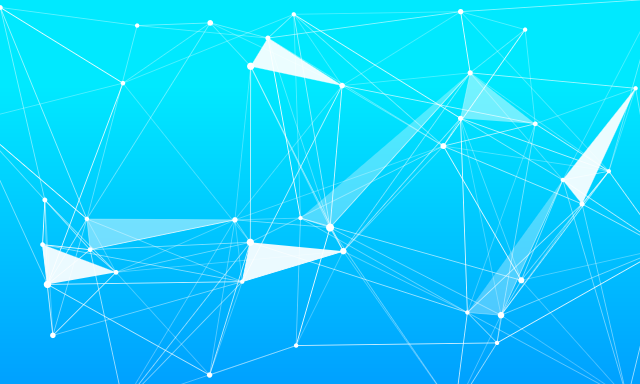
Write a Shadertoy shader that draws this background.

```glsl
// Draws a white network of linked dots and glassy triangles over a cyan to blue gradient.

const int COLS = 7;
const int ROWS = 5;
const int GRID = COLS * ROWS;
const int SHARDS = 8;
const int NODES = GRID + SHARDS;

const vec2 CELL = vec2(0.27, 0.25);
const vec2 GRID_START = vec2(-0.1, -0.1);
const float LINK_REACH = 0.62;
const float LINE_HALF_WIDTH = 0.0011;
const vec3 SKY_TOP = vec3(0.0, 0.915, 1.0);
const vec3 SKY_BOTTOM = vec3(0.0, 0.63, 1.0);
const vec3 INK = vec3(1.0);

float hash(vec2 p) {
    vec3 q = fract(vec3(p.xyx) * 0.1031);
    q += dot(q, q.yzx + 33.33);
    return fract((q.x + q.y) * q.z);
}

// One jittered point per grid cell
vec2 gridNode(int i) {
    vec2 cell = vec2(i % COLS, i / COLS);
    vec2 jitter = vec2(hash(cell + 3.7), hash(cell + 41.3));
    return GRID_START + CELL * (cell + mix(vec2(0.08), vec2(0.92), jitter));
}

// Grid indices of the long edge of a shard
ivec2 shardEdge(int k) {
    int col = (k * 5 + k / 3) % (COLS - 1);
    int start = COLS * (1 + k % 3) + col;
    int stride = hash(vec2(k, 8.0)) < 0.6 ? 1 : COLS + 1;
    return ivec2(start, start + stride);
}

// Third corner, close to the start of the long edge
vec2 shardTip(vec2 a, vec2 b, float seed) {
    vec2 along = normalize(b - a);
    vec2 across = vec2(-along.y, along.x);
    float side = hash(vec2(seed, 5.0)) < 0.5 ? -1.0 : 1.0;
    return a + across * side * mix(0.06, 0.11, hash(vec2(seed, 17.0)))
             + along * mix(-0.03, 0.07, hash(vec2(seed, 29.0)));
}

float segmentDistance(vec2 p, vec2 a, vec2 b) {
    vec2 pa = p - a, ba = b - a;
    return length(pa - ba * clamp(dot(pa, ba) / dot(ba, ba), 0.0, 1.0));
}

// Signed distance to the line a-b, positive on its left
float edgeSide(vec2 p, vec2 a, vec2 b) {
    vec2 d = normalize(b - a);
    return d.x * (p.y - a.y) - d.y * (p.x - a.x);
}

float triangleDistance(vec2 p, vec2 a, vec2 b, vec2 c) {
    float turn = sign(edgeSide(c, a, b));
    vec3 inside = turn * vec3(edgeSide(p, a, b), edgeSide(p, b, c), edgeSide(p, c, a));
    return -min(inside.x, min(inside.y, inside.z));
}

// Antialiased fill of a signed distance
float coverage(float dist, float pixel) {
    return clamp(0.5 - dist / pixel, 0.0, 1.0);
}

void mainImage(out vec4 fragColor, in vec2 fragCoord) {
    float pixel = 1.0 / iResolution.y;
    vec2 p = fragCoord * pixel;
    vec3 color = mix(SKY_BOTTOM, SKY_TOP, clamp(p.y / 0.78, 0.0, 1.0));

    vec2 nodes[NODES];
    for (int i = 0; i < GRID; i++) nodes[i] = gridNode(i);

    // Filled shards, some nearly opaque and some sheer
    for (int k = 0; k < SHARDS; k++) {
        ivec2 edge = shardEdge(k);
        vec2 a = nodes[edge.x], b = nodes[edge.y];
        vec2 tip = shardTip(a, b, float(k));
        nodes[GRID + k] = tip;
        float opacity = k % 5 < 2 ? 0.92 : mix(0.25, 0.45, hash(vec2(k, 61.0)));
        color = mix(color, INK, opacity * coverage(triangleDistance(p, a, b, tip), pixel));
    }

    // Thin links, likelier between close nodes
    for (int i = 0; i < NODES; i++) {
        for (int j = i + 1; j < NODES; j++) {
            vec2 a = nodes[i], b = nodes[j];
            float span = length(b - a) / LINK_REACH;
            if (span > 1.0 || hash(vec2(i, j)) > mix(0.85, 0.3, span)) continue;
            float line = coverage(segmentDistance(p, a, b) - LINE_HALF_WIDTH, pixel);
            float strength = hash(vec2(j, i) + 0.5);
            color = mix(color, INK, line * mix(0.3, 0.95, strength * strength));
        }
    }

    // Dots, mostly small with a few large ones
    for (int i = 0; i < NODES; i++) {
        float size = hash(vec2(i, 73.0));
        float radius = mix(0.0055, 0.0115, size * size * size);
        color = mix(color, INK, coverage(length(p - nodes[i]) - radius, pixel));
    }

    fragColor = vec4(color, 1.0);
}
```
